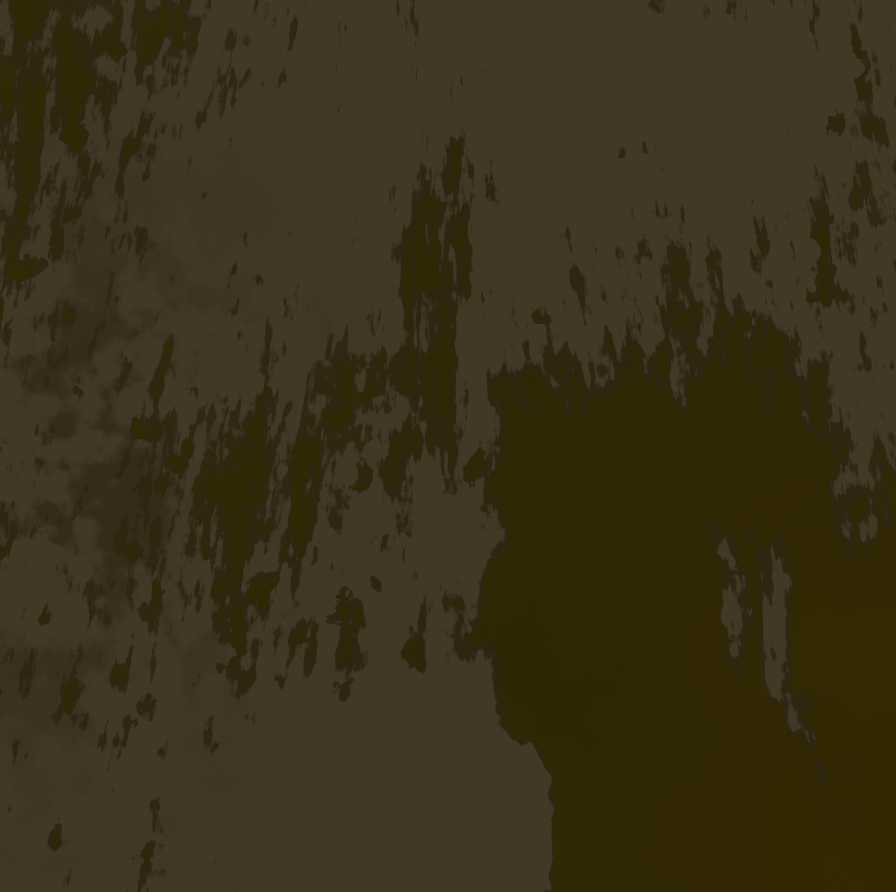
Reproduce this texture procedurally as a Shadertoy shader.

```glsl
// Worn brown paint scraped off a dark olive ground. A broad wear map, leaning
// streak noise and cellular gouges and chips are summed, then cut at one level
// to decide where paint survives; speckled stains tint what is left.

#define PAINT  vec3(0.262, 0.218, 0.150)
#define STAIN  vec3(0.215, 0.178, 0.110)
#define SCRAPE vec3(0.180, 0.150, 0.068)
#define OLIVE  vec3(0.188, 0.157, 0.015)
#define WARM_OLIVE vec3(0.202, 0.158, 0.008)
#define WEAR_LEVEL 0.33
#define ROUGHNESS 2.1
#define EDGE_SOFTNESS 0.02

vec2 hash2(vec2 p) {
    vec3 q = fract(vec3(p.xyx) * vec3(0.1031, 0.1030, 0.0973));
    q += dot(q, q.yzx + 33.33);
    return fract((q.xx + q.yz) * q.zy);
}

float valueNoise(vec2 p) {
    vec2 i = floor(p), f = fract(p);
    f = f * f * (3.0 - 2.0 * f);
    vec2 e = vec2(0.0, 1.0);
    return mix(mix(hash2(i).x, hash2(i + e.yx).x, f.x),
               mix(hash2(i + e.xy).x, hash2(i + e.yy).x, f.x), f.y);
}

float fbm(vec2 p) {
    float sum = 0.0, amp = 0.5;
    for (int i = 0; i < 5; i++) {
        sum += amp * valueNoise(p);
        p = mat2(1.94, 0.25, -0.25, 1.94) * p + 17.3;
        amp *= 0.55;
    }
    return sum / 1.055;
}

// Octaves without rotation, so a stretched domain stays stretched
float streakNoise(vec2 p) {
    float sum = 0.0, amp = 0.5;
    for (int i = 0; i < 3; i++) {
        sum += amp * valueNoise(p);
        p = p * 2.03 + 9.7;
        amp *= 0.65;
    }
    return sum / 1.036;
}

// Cellular noise: x = distance to nearest point, y = random value of its cell
vec2 cellular(vec2 p) {
    vec2 cell = floor(p), best = vec2(9.0, 0.0);
    for (int j = -1; j <= 1; j++)
        for (int i = -1; i <= 1; i++) {
            vec2 c = cell + vec2(i, j);
            float d = length(c + 0.15 + 0.7 * hash2(c) - p);
            if (d < best.x) best = vec2(d, hash2(c + 41.0).y);
        }
    return best;
}

// Soft elliptical spot
float blot(vec2 p, vec2 centre, vec2 radius) {
    vec2 d = (p - centre) / radius;
    return exp(-dot(d, d));
}

float below(float edge, float width, float x) {
    return 1.0 - smoothstep(edge - width, edge + width, x);
}

// Solid bare area at lower right, with a rounded lobe of paint biting into it
float bareGround(vec2 p) {
    float body = below(-0.55, 0.03, -p.x) * below(0.56, 0.10, p.y);
    float lobe = below(1.0, 0.08, length((p - vec2(0.47, 0.04)) / vec2(0.16, 0.19)));
    float rightPaint = blot(p, vec2(1.0, 0.55), vec2(0.09, 0.19));
    return body * (1.0 - lobe) * (1.0 - rightPaint);
}

float wearMap(vec2 p) {
    float worn = 0.48 * blot(p, vec2(0.03, 0.92), vec2(0.18, 0.18));
    worn += 0.62 * blot(p, vec2(0.475, 0.75), vec2(0.045, 0.15));
    worn += 0.40 * blot(p, vec2(0.27, 0.43), vec2(0.10, 0.12));
    worn += 0.28 * blot(p, vec2(0.45, 0.54), vec2(0.13, 0.10));
    worn += 0.42 * blot(p, vec2(0.74, 0.66), vec2(0.14, 0.09));
    worn += 0.55 * blot(p, vec2(0.52, 0.28), vec2(0.05, 0.05));
    worn += 0.20 * blot(p, vec2(0.95, 0.85), vec2(0.12, 0.25));
    worn -= 0.45 * blot(p, vec2(0.67, 0.92), vec2(0.15, 0.17));
    worn -= 0.40 * blot(p, vec2(0.36, 0.80), vec2(0.08, 0.15));
    worn -= 0.45 * blot(p, vec2(0.45, 0.08), vec2(0.19, 0.15));
    return worn + 0.04 * below(0.45, 0.15, p.x);
}

void mainImage(out vec4 fragColor, in vec2 fragCoord) {
    vec2 p = fragCoord / iResolution.xy;
    float cloud = fbm(p * 8.0 + 3.0), crumbs = fbm(p * 42.0);
    vec2 warped = p + 0.07 * (vec2(cloud, fbm(p * 11.0 + 50.0)) - 0.5);

    // Brush direction leans right on the left side and left on the right
    float lean = mix(0.16, -0.14, smoothstep(0.3, 0.65, p.x));
    vec2 brush = vec2(p.x - lean * (p.y - 0.5), p.y);
    float streaks = streakNoise(brush * vec2(42.0, 7.0));
    float bristles = streakNoise(brush * vec2(105.0, 26.0) + 6.0);

    // Long gouges through the middle, rounded chips everywhere
    vec2 gouge = cellular((brush + 0.2 * (warped - p)) * vec2(21.0, 5.0));
    vec2 chip = cellular(warped * vec2(24.0, 19.0) + 0.9 * crumbs);
    float middle = blot(p, vec2(0.38, 0.42), vec2(0.17, 0.25));
    float gouges = below(0.32, 0.08, gouge.x) * step(0.5, gouge.y) * middle;
    float chips = below(0.26, 0.08, chip.x) * step(0.87, chip.y);

    // Surviving sliver and a fainter one beside it, slanting down the bare ground
    vec2 slant = vec2(warped.x + 0.2 * (p.y - 0.28), p.y);
    float sliver = blot(slant, vec2(0.868, 0.28), vec2(0.026, 0.15));
    sliver += 0.70 * blot(slant, vec2(0.820, 0.32), vec2(0.018, 0.15));

    float bare = bareGround(warped);
    float wear = wearMap(warped) + 1.3 * bare - 1.4 * sliver * bare;
    wear += 0.50 * gouges + 0.36 * chips;
    wear += ROUGHNESS * (0.36 * streaks + 0.42 * bristles + 0.24 * cloud
                         + 0.36 * crumbs - 0.69);
    float height = wear - WEAR_LEVEL;
    float soft = max(EDGE_SOFTNESS, 0.3 * fwidth(wear));
    float exposed = smoothstep(-soft, soft, height);

    // Ground turns from scraped brown to clean olive where wear is deep
    float depth = smoothstep(0.06, 0.36, height);
    vec3 olive = mix(OLIVE, WARM_OLIVE, below(0.35, 0.3, p.y) * smoothstep(0.6, 1.0, p.x));
    vec3 ground = mix(SCRAPE, olive, depth) * (0.95 + 0.1 * cloud);

    // Speckled stains on the left, thinned paint beside the scrapes
    float leftSide = blot(p, vec2(0.07, 0.47), vec2(0.20, 0.28));
    float speckle = 0.6 * fbm(p * vec2(13.0, 9.0) + 80.0) + 0.4 * crumbs;
    float stain = 1.5 * leftSide * smoothstep(0.42, 0.58, speckle);
    float thin = 0.8 * smoothstep(-0.10, -0.03, height);
    vec3 paint = mix(PAINT, STAIN, clamp(stain + thin, 0.0, 1.25));

    fragColor = vec4(mix(paint, ground, exposed), 1.0);
}
```
